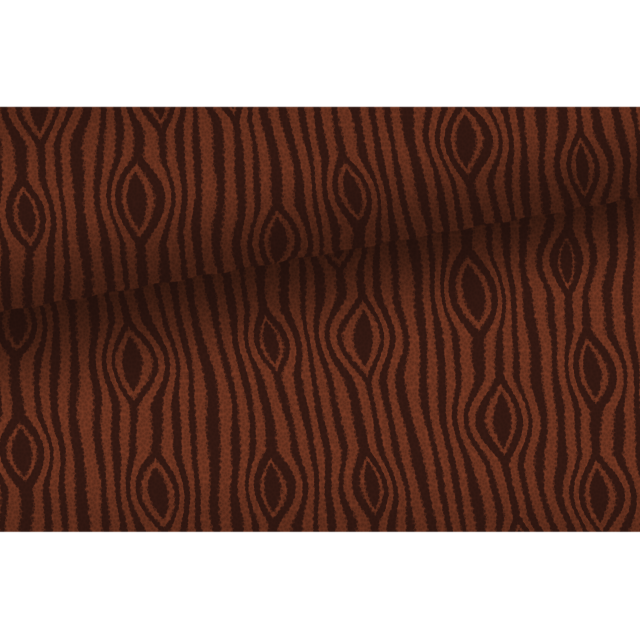
This pattern is drawn by a WebGL 2 fragment shader. Its source:

```glsl
#version 300 es
precision highp float;
// Folded brown cloth printed with dark wood grain and knots, between white bands.

uniform vec2 u_resolution;
out vec4 outColor;

const vec3 WHITE = vec3(1.0);
const vec3 BROWN = vec3(0.43, 0.205, 0.128);
const vec3 INK = vec3(0.205, 0.098, 0.072);
const float STRIPES = 34.0;             // grain lines across the canvas
const vec2 KNOT_CELL = vec2(6.0, 0.2);  // stripes, canvas heights
const float KNOT_REACH = 2.4;           // stripes bent on each side of a knot

float hash(vec2 p) {
    return fract(sin(dot(p, vec2(127.1, 311.7))) * 43758.55);
}

// Cellular noise: distance to the nearest jittered point.
float cellular(vec2 p) {
    vec2 cell = floor(p);
    float nearest = 2.0;
    for (int j = -1; j <= 1; j++)
    for (int i = -1; i <= 1; i++) {
        vec2 c = cell + vec2(i, j);
        vec2 point = c + vec2(hash(c), hash(c + 19.3));
        nearest = min(nearest, distance(p, point));
    }
    return nearest;
}

// Half width of a pointed lens at height t, where the tips are at -1 and 1.
float lensWidth(float t, float width, float taper) {
    return width * pow(max(1.0 - t * t, 0.0), taper);
}

// Horizontal position in stripes, leaning and swaying along the grain.
float grainCoordinate(vec2 p) {
    float sway = 0.010 * sin(7.0 * p.y + 5.0 * p.x + 1.0)
               + 0.005 * sin(19.0 * p.y + 11.0 * p.x)
               + 0.0015 * sin(47.0 * p.y + 33.0 * p.x)
               + 0.0035 * sin(61.0 * p.x + 4.0 * p.y);
    return STRIPES * (p.x + 0.09 * p.y + sway);
}

// Uneven half width of one grain line, in stripes.
float lineWidth(float id, float y) {
    return 0.225 + 0.045 * sin(id * 2.4 + y * 11.0) + 0.025 * sin(id * 7.1 + y * 53.0);
}

// Signed distance to the ink in stripes: lines part around scattered knots.
float inkDistance(vec2 p) {
    float s = grainCoordinate(p);
    float bent = s;
    float column = floor(s / KNOT_CELL.x);
    for (int i = -1; i <= 1; i++) {
        float col = column + float(i);
        float stagger = hash(vec2(col, 4.7));
        float baseRow = floor(p.y / KNOT_CELL.y + stagger);
        for (int j = -1; j <= 1; j++) {
            vec2 id = vec2(col, baseRow + float(j));
            float size = hash(id + 8.3);
            float centerX = col * KNOT_CELL.x + 2.0 + floor(3.0 * hash(id));
            float jitter = 0.25 * (hash(id + 2.9) - 0.5);
            float centerY = (id.y + 0.5 + jitter - stagger) * KNOT_CELL.y;
            float t = (p.y - centerY) / mix(0.052, 0.072, size);
            float dx = s - centerX;
            float width = mix(0.75, 1.15, size);
            float lens = lensWidth(t, width, 1.35);
            float inside = lens - abs(dx);
            if (inside > 0.0) {
                float core = lensWidth(t * 1.55, width * 0.47, 1.0);
                float coreGap = core > 0.0 ? abs(dx) - core : 1.0;
                return min(inside - lineWidth(centerX, p.y), coreGap);
            }
            float falloff = max(1.0 + inside / KNOT_REACH, 0.0);
            bent -= sign(dx) * lens * falloff * falloff;
        }
    }
    float line = floor(bent + 0.5);
    return abs(bent - line) - lineWidth(line, p.y);
}

// Printed cloth, lit by shade; weave is a small signed roughness.
vec3 cloth(vec2 p, float shade, float weave, float blur) {
    float ink = 1.0 - smoothstep(-blur, blur, inkDistance(p) + 0.12 * weave);
    vec3 ground = BROWN * shade * (1.0 + 0.28 * weave);
    vec3 print = INK * mix(0.4, 1.0, shade) * (1.0 + 0.16 * weave);
    return mix(ground, print, ink);
}

void main() {
    vec2 uv = gl_FragCoord.xy / u_resolution;
    float pixel = 1.0 / u_resolution.y;
    float blur = max(0.085, STRIPES / u_resolution.x);
    float weave = cellular(uv * vec2(210.0, 190.0)) - 0.45;

    // Height above the slanting fold.
    float fold = 0.512 + 0.18 * uv.x + 0.0015 * sin(85.0 * uv.x);
    float rise = uv.y - fold;

    // The upper layer rounds off at the fold and shades the lower layer.
    float upperShade = mix(0.62, 0.93, smoothstep(0.0, 0.15, rise));
    upperShade *= 1.0 - 0.12 * smoothstep(0.2, 0.33, rise);
    float shadowLength = mix(0.19, 0.13, uv.x);
    float lowerShade = mix(0.48, 0.97, smoothstep(-0.02, shadowLength, -rise));
    lowerShade *= mix(0.88, 1.0, smoothstep(0.16, 0.28, uv.y));

    vec3 upper = cloth(uv + vec2(3.37, 1.62), upperShade, weave, blur);
    vec3 lower = cloth(uv, lowerShade, weave, blur);
    vec3 color = mix(lower, upper, smoothstep(-pixel, pixel, rise));

    // White bands above and below the cloth.
    float edge = abs(uv.y - 0.501) - 0.332;
    color = mix(color, WHITE, smoothstep(-pixel, pixel, edge));
    outColor = vec4(color, 1.0);
}
```
